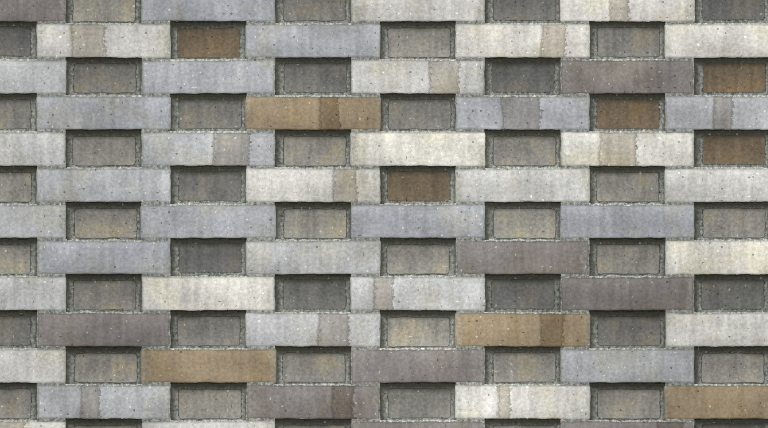
Give the GLSL for this texture, as a Shadertoy shader.

```glsl
#define PERIOD 0.4895
#define COURSE 0.0844
#define ORIGIN vec2(0.242, 0.0605)
#define FRONT_HALF vec2(0.156, 0.0384)
#define BACK_HALF vec2(0.072, 0.0335)
#define NICHE_HALF 0.089
#define WOBBLE 0.002
#define GRAIN 0.24
#define STAIN 0.24
#define MORTAR vec3(0.54, 0.55, 0.52)
#define SHADOW vec3(0.17, 0.17, 0.14)

vec3 hash3(vec2 p) {
    vec3 q = fract(vec3(p.xyx) * vec3(0.1031, 0.103, 0.0973));
    q += dot(q, q.yxz + 33.33);
    return fract((q.xxy + q.yzz) * q.zyx);
}

float gradientNoise(vec2 p) {
    vec2 i = floor(p), f = p - i;
    vec2 u = f * f * f * (f * (f * 6.0 - 15.0) + 10.0);
    vec4 corner;
    for (int k = 0; k < 4; k++) {
        vec2 o = vec2(k & 1, k >> 1);
        float angle = 6.2832 * hash3(i + o + 57.0).x;
        corner[k] = dot(vec2(cos(angle), sin(angle)), f - o);
    }
    return mix(mix(corner.x, corner.y, u.x), mix(corner.z, corner.w, u.x), u.y);
}

float fbm(vec2 p) {
    float sum = 0.0, amp = 0.6;
    for (int k = 0; k < 4; k++) {
        sum += amp * gradientNoise(p);
        p = p * 2.1 + 13.7;
        amp *= 0.55;
    }
    return sum;
}

float roundBox(vec2 p, vec2 halfSize, float r) {
    vec2 d = abs(p) - halfSize + r;
    return length(max(d, 0.0)) + min(max(d.x, d.y), 0.0) - r;
}

float cover(float d) {
    float w = max(0.001, 0.6 / iResolution.y);
    return 1.0 - smoothstep(-w, w, d);
}

vec3 frontColor(vec3 h) {
    vec3 c = mix(vec3(0.64, 0.65, 0.67), vec3(0.86, 0.85, 0.81), smoothstep(0.05, 0.95, h.x));
    c = mix(c, vec3(0.52, 0.50, 0.49), step(h.y, 0.13));
    return mix(c, vec3(0.60, 0.54, 0.45), step(0.95, h.y));
}

vec3 backColor(vec3 h) {
    vec3 c = mix(vec3(0.44, 0.44, 0.43), vec3(0.62, 0.61, 0.57), smoothstep(0.05, 0.95, h.x));
    return mix(c, vec3(0.47, 0.42, 0.35), step(0.9, h.y));
}

// Darker fired bands across some of the bricks
vec3 firedBands(vec3 c, float x, vec3 h, float warp) {
    float offset = x - (fract(h.z * 17.0) - 0.5) * 0.2 + warp * 0.01;
    float width = mix(0.012, 0.045, fract(h.x * 23.0));
    float band = 1.0 - smoothstep(width - 0.003, width + 0.003, abs(offset));
    float rim = 1.0 - smoothstep(0.001, 0.005, abs(abs(offset) - width));
    float on = step(0.6, h.z);
    c *= mix(vec3(1.0), vec3(0.87, 0.85, 0.82), band * on);
    return c * (1.0 - 0.15 * rim * on);
}

void mainImage(out vec4 fragColor, in vec2 fragCoord) {
    vec2 p = fragCoord / iResolution.y;
    float grain = fbm(p * 130.0);
    float blotch = fbm(p * 9.0);
    float drips = gradientNoise(p * vec2(70.0, 8.0));
    vec2 w = p + WOBBLE * vec2(gradientNoise(p * 32.0), gradientNoise(p * 32.0 + 40.0));

    // Courses, every second one shifted by half a period
    vec2 q = w - ORIGIN;
    float row = floor(q.y / COURSE + 0.5);
    q.y -= row * COURSE;
    q.x += mod(row, 2.0) * 0.5 * PERIOD;
    float frontId = floor(q.x / PERIOD + 0.5);
    float backId = floor(q.x / PERIOD);
    vec2 front = vec2(q.x - frontId * PERIOD, q.y);
    vec2 back = vec2(q.x - (backId + 0.5) * PERIOD, q.y);
    vec3 hf = hash3(vec2(frontId, row) * 7.3 + 121.0);
    vec3 hb = hash3(vec2(backId, row) * 5.7 + 283.0);

    // Mortar and recessed brick
    vec3 col = MORTAR * (0.98 + 0.6 * grain + STAIN * blotch);
    vec2 backPos = back + vec2(-0.003, 0.003) + 0.005 * (hb.zx - 0.5);
    float backDist = roundBox(backPos, BACK_HALF, 0.006) + 0.003 * grain;
    float backStain = fbm(p * 14.0 + hb.xy * 40.0);
    vec3 backCol = backColor(hb) * (1.0 + STAIN * backStain + GRAIN * grain + 0.12 * drips);
    backCol *= mix(vec3(1.0), vec3(1.0, 0.97, 0.91), smoothstep(0.0, 0.35, backStain));
    col *= 1.0 - 0.35 * (1.0 - smoothstep(0.0, 0.004, abs(backDist)));
    col = mix(col, backCol, cover(backDist));

    // Shade inside the niche, deepest at the top and left
    float niche = cover(abs(back.x) - NICHE_HALF);
    float topShade = smoothstep(0.018, 0.041, back.y + 0.006 * blotch);
    float leftShade = 1.0 - smoothstep(0.0, 0.018, back.x + NICHE_HALF);
    float rightShade = 1.0 - smoothstep(0.0, 0.009, NICHE_HALF - back.x);
    float shade = max(topShade, max(0.8 * leftShade, 0.55 * rightShade));
    col *= 1.0 - niche * 0.12 * smoothstep(-0.04, 0.03, back.y);
    col = mix(col, SHADOW, 0.85 * shade * niche);

    // Joints: shadow line above a niche, pale ledge below one
    float overNiche = cover(abs(front.x) - NICHE_HALF);
    float inFront = cover(abs(front.x) - FRONT_HALF.x);
    float below = step(front.y, 0.0);
    vec3 joint = mix(MORTAR, SHADOW, below * overNiche);
    joint = mix(joint, MORTAR * 1.25, (1.0 - below) * overNiche);
    col = mix(col, joint * (1.0 + 0.7 * grain), inFront);

    // Projecting brick with its weathering
    vec2 size = FRONT_HALF + vec2(0.005, 0.001) * (hf.yx - 0.5);
    vec2 tilted = front + vec2(0.0, 0.015 * (hf.z - 0.5) * front.x);
    float frontDist = roundBox(tilted, size, 0.004) + 0.002 * grain;
    float frontStain = fbm(p * vec2(8.0, 12.0) + hf.xy * 40.0);
    vec3 frontCol = firedBands(frontColor(hf), front.x, hf, blotch + grain);
    frontCol *= 1.0 + STAIN * frontStain + 0.8 * GRAIN * grain + 0.1 * drips;
    frontCol *= mix(vec3(1.0), vec3(1.0, 0.99, 0.95), smoothstep(0.0, 0.3, blotch));
    frontCol *= 1.0 + 1.2 * front.y;
    frontCol *= 0.84 + 0.16 * smoothstep(0.0, 0.005, -frontDist);

    // Mortar smeared over the brick ends
    float smear = smoothstep(0.14, 0.157, abs(front.x) + 0.04 * blotch);
    frontCol = mix(frontCol, MORTAR * (1.15 + 0.6 * grain), 0.3 * smear);
    col = mix(col, frontCol, cover(frontDist));

    // Lime specks, dark pits and slow drift of tone over the wall
    float speck = gradientNoise(p * 110.0 + 7.0);
    col += 0.16 * smoothstep(0.42, 0.58, speck);
    col *= 1.0 - 0.28 * smoothstep(0.42, 0.58, -speck);
    col *= 1.0 + 0.16 * gradientNoise(p * 2.3 + 5.0);
    fragColor = vec4(clamp(col, 0.0, 1.0), 1.0);
}
```
